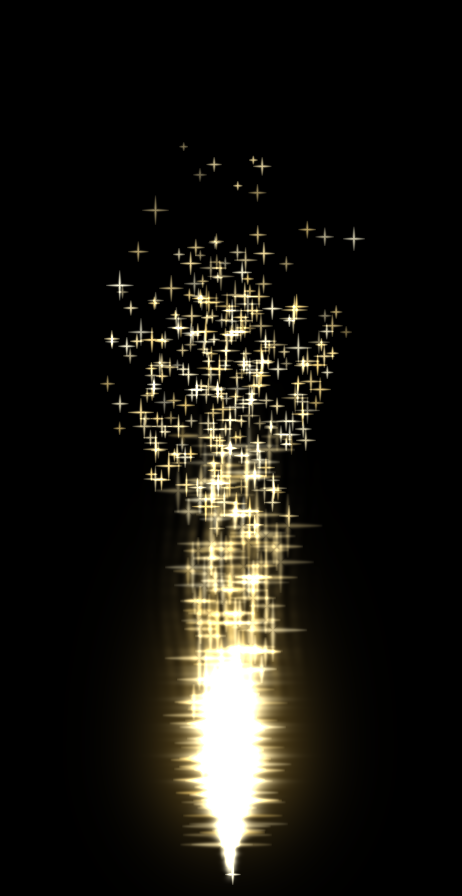
This background is drawn by a Shadertoy shader. Its source:

```glsl
const vec3 GLOW_GOLD = vec3(0.46, 0.36, 0.14);
const vec3 PALE_GOLD = vec3(1.0, 0.86, 0.50);
const vec3 IVORY = vec3(1.0, 0.98, 0.86);

vec3 hash3(float n) {
    return fract(sin(n * vec3(12.9898, 78.233, 37.719)) * 43758.5);
}

float gauss(float x, float width) {
    float k = x / width;
    return exp(-k * k);
}

// One tapered ray along x
float ray(vec2 d, float arm, float thickness) {
    float taper = clamp(1.0 - abs(d.x) / arm, 0.0, 1.0);
    return sqrt(taper) * gauss(d.y, thickness * (0.45 + 0.55 * taper));
}

float sparkle(vec2 d, vec2 arms, float thickness) {
    return max(ray(d, arms.x, thickness), ray(d.yx, arms.y, thickness));
}

// Scattered sparkles: band = centre and half height, spread = half width low and high
vec3 sparkleLayer(vec2 p, int count, float seed, vec2 band, vec2 spread,
                  vec2 arms, float thickness, float gain) {
    vec3 sum = vec3(0.0);
    for (int i = 0; i < count; i++) {
        vec3 a = hash3(float(i) + seed);
        vec3 b = hash3(float(i) + seed + 411.3);
        float y = band.x + band.y * (a.y + b.y - 1.0);
        float low = band.x - band.y;
        float width = mix(spread.x, spread.y, smoothstep(low, band.x, y));
        vec2 d = p - vec2(width * (a.x + b.x - 1.0), y);
        vec2 size = arms * mix(0.6, 1.4, a.z * a.z);
        if (abs(d.x) > size.x + thickness * 3.0 || abs(d.y) > size.y + thickness * 3.0) continue;
        vec3 tint = mix(PALE_GOLD, IVORY, b.z);
        sum += tint * sparkle(d, size, thickness) * gain * mix(0.55, 1.2, fract(a.z * 7.0 + b.z));
    }
    return sum;
}

// Uneven outline from layered sines
float ripple(float y) {
    return 0.5 * sin(y * 211.0) + 0.3 * sin(y * 397.0 + 1.7) + 0.2 * sin(y * 691.0 + 0.6);
}

// White-hot jet, narrow at its foot
float jet(vec2 p) {
    float width = mix(0.005, 0.031, smoothstep(0.03, 0.15, p.y));
    width *= 1.0 + 0.22 * ripple(p.y);
    float body = gauss(p.x, width) * smoothstep(0.012, 0.05, p.y);
    return body * (1.0 - smoothstep(0.19, 0.31, p.y)) * 2.2;
}

// Soft upright streaks above the jet
float column(vec2 p) {
    float streaks = 0.55 + 0.3 * sin(p.x * 260.0 + 0.8) + 0.25 * sin(p.x * 430.0 + 3.0 * sin(p.y * 23.0));
    float fade = smoothstep(0.19, 0.28, p.y) * (1.0 - smoothstep(0.27, 0.60, p.y));
    float rows = 0.8 + 0.35 * ripple(p.y * 0.7);
    return max(streaks, 0.0) * rows * fade * gauss(p.x, 0.044);
}

vec3 halo(vec2 p) {
    float rise = p.y - 0.165;
    float height = rise > 0.0 ? 0.145 : 0.095;
    return GLOW_GOLD * gauss(p.x, 0.080) * gauss(rise, height);
}

void mainImage(out vec4 fragColor, in vec2 fragCoord) {
    vec2 p = vec2(fragCoord.x - 0.5 * iResolution.x, fragCoord.y) / iResolution.y;
    p.x += 0.001;
    float fine = max(0.0016, 0.7 / iResolution.y);

    // Glow and burning body
    vec3 color = halo(p);
    color += IVORY * jet(p) + PALE_GOLD * column(p) * 0.75;

    // Broad horizontal flares along the jet
    color += sparkleLayer(p, 55, 17.0, vec2(0.16, 0.13), vec2(0.012, 0.035),
                          vec2(0.045, 0.022), 0.0032, 0.65);
    // Blurred sparkles up the column
    color += sparkleLayer(p, 95, 131.0, vec2(0.36, 0.19), vec2(0.045, 0.070),
                          vec2(0.028, 0.026), 0.0030, 0.60);
    // Crisp sparkle cloud
    color += sparkleLayer(p, 250, 307.0, vec2(0.585, 0.19), vec2(0.075, 0.145),
                          vec2(0.0115, 0.0125), fine, 0.95);
    // Sparse rim and crown
    color += sparkleLayer(p, 28, 803.0, vec2(0.64, 0.16), vec2(0.15, 0.21),
                          vec2(0.0095, 0.0095), fine, 0.85);
    color += sparkleLayer(p, 7, 947.0, vec2(0.81, 0.04), vec2(0.06, 0.08),
                          vec2(0.0085, 0.0085), fine, 0.8);
    // Small spark at the foot
    color += IVORY * sparkle(p - vec2(0.003, 0.024), vec2(0.009, 0.012), fine);

    fragColor = vec4(clamp(color, 0.0, 1.0), 1.0);
}
```
